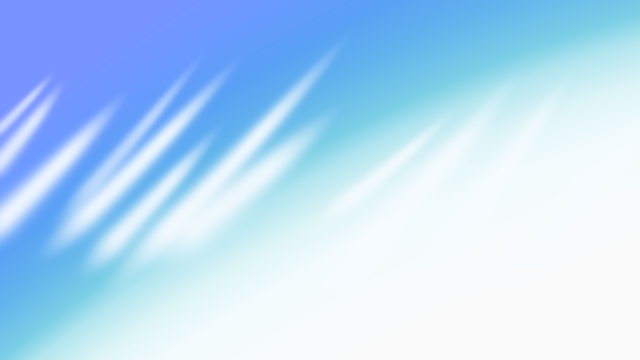
Reproduce this background procedurally as a Shadertoy shader.

```glsl
// Soft white diagonal light streaks over a curved blue, teal and white gradient.

const int TONES = 9;
const int STREAKS = 12;

// Sky tones, ordered across the curved horizon, and where each one lies
const vec3 TONE[TONES] = vec3[TONES](
    vec3(0.47, 0.58, 1.00), vec3(0.42, 0.60, 1.00), vec3(0.35, 0.63, 0.96),
    vec3(0.38, 0.70, 0.93), vec3(0.48, 0.81, 0.90), vec3(0.70, 0.90, 0.94),
    vec3(0.87, 0.96, 0.97), vec3(0.95, 0.985, 0.995), vec3(0.985));
const float STOP[TONES] = float[TONES](
    -0.65, -0.48, -0.30, -0.16, 0.0, 0.08, 0.20, 0.33, 0.65);

// Streak axes: tail.xy, tip.xy
const vec4 AXIS[STREAKS] = vec4[STREAKS](
    vec4(-0.05, 0.595, 0.16, 0.81), vec4(-0.07, 0.47, 0.19, 0.79),
    vec4(-0.12, 0.27, 0.37, 0.765), vec4(0.09, 0.26, 0.685, 0.86),
    vec4(0.14, 0.36, 0.58, 0.87),   vec4(0.21, 0.22, 0.63, 0.67),
    vec4(0.27, 0.17, 0.99, 0.93),   vec4(0.38, 0.25, 0.96, 0.72),
    vec4(0.86, 0.36, 1.28, 0.71),   vec4(0.84, 0.13, 1.46, 0.82),
    vec4(1.13, 0.18, 1.60, 0.82),   vec4(1.38, 0.20, 1.85, 0.72));

// Streak shapes: half width, sideways bend, strength
const vec3 SHAPE[STREAKS] = vec3[STREAKS](
    vec3(0.014, 0.004, 0.65), vec3(0.028, 0.006, 0.80),
    vec3(0.045, 0.010, 0.92), vec3(0.038, 0.010, 0.92),
    vec3(0.024, 0.008, 0.60), vec3(0.038, 0.006, 0.88),
    vec3(0.042, 0.014, 0.92), vec3(0.066, 0.014, 0.92),
    vec3(0.027, 0.008, 0.85), vec3(0.060, 0.016, 0.90),
    vec3(0.050, 0.012, 0.85), vec3(0.070, 0.010, 0.90));

const vec3 LIGHT = vec3(0.965, 0.983, 1.0);

// Signed height below the curved horizon
float horizonDepth(vec2 p) {
    return 0.80 * p.x - 0.145 * p.x * p.x - p.y;
}

vec3 skyColor(float depth) {
    vec3 color = TONE[0];
    for (int i = 1; i < TONES; i++) {
        float blend = clamp((depth - STOP[i - 1]) / (STOP[i] - STOP[i - 1]), 0.0, 1.0);
        color = mix(color, TONE[i], blend);
    }
    return color;
}

// Soft blade with a rounded tail and a pointed tip
float streak(vec2 p, vec4 axis, vec3 shape) {
    vec2 span = axis.zw - axis.xy;
    vec2 dir = normalize(span);
    vec2 rel = p - axis.xy;
    float along = clamp(dot(rel, dir) / length(span), 0.0, 1.0);
    float side = dot(rel, vec2(dir.y, -dir.x)) - shape.y * 4.0 * along * (1.0 - along);
    float taper = mix(0.45, 1.0, smoothstep(0.0, 0.25, along)) * pow(1.0 - along, 0.6);
    float halfWidth = shape.x * taper + 0.004;
    float fade = smoothstep(0.0, 0.28, along) * (1.0 - smoothstep(0.6, 1.0, along));
    return shape.z * fade * exp(-pow(abs(side) / halfWidth, 2.4));
}

void mainImage(out vec4 fragColor, in vec2 fragCoord) {
    vec2 p = fragCoord / iResolution.y;
    vec3 color = skyColor(horizonDepth(p));

    // Overlapping streaks join without hard seams
    float shade = 1.0;
    for (int i = 0; i < STREAKS; i++) {
        shade *= 1.0 - streak(p, AXIS[i], SHAPE[i]);
    }
    fragColor = vec4(mix(color, LIGHT, 1.0 - shade), 1.0);
}
```
